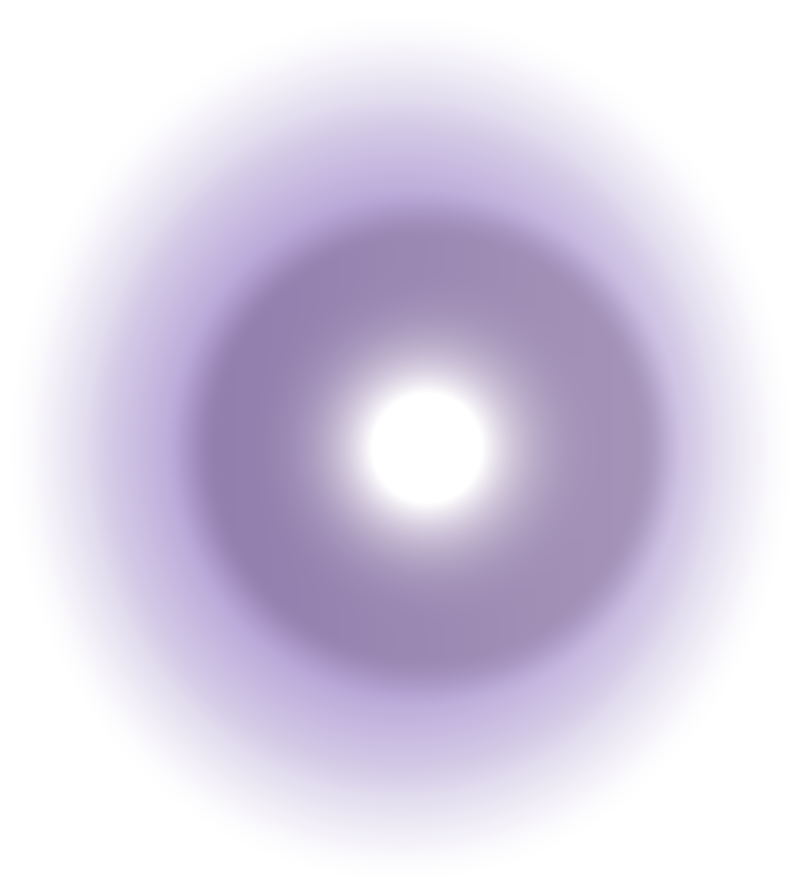
Give the GLSL for this background, as a Shadertoy shader.

```glsl
// A soft violet halo around a darker disk with a glowing white core.
// Distance to an ellipse shades the halo; distance to an offset centre
// shades the disk and its core. Lengths are in canvas heights.

const vec2 HALO_RADII = vec2(0.443, 0.491);
const float HALO_INNER = 0.55;           // fraction of the halo at full colour
const vec2 DISK_CENTER = vec2(0.029, 0.0);
const float DISK_RADIUS = 0.291;
const float DISK_SOFTNESS = 0.058;
const float CORE_RADIUS = 0.061;
const float GLOW_RADIUS = 0.210;
const float GLOW_FALLOFF = 2.6;

const vec3 WHITE = vec3(1.0);
const vec3 HALO_COLOR = vec3(0.72, 0.65, 0.845);
const vec3 HALO_PALE = vec3(0.87, 0.845, 0.925);
const vec3 DISK_LEFT = vec3(0.575, 0.495, 0.68);
const vec3 DISK_RIGHT = vec3(0.645, 0.575, 0.72);

// Violet near the disk, pale lavender midway, white at the rim
vec3 haloColor(vec2 p) {
    float t = clamp((length(p / HALO_RADII) - HALO_INNER) / (1.0 - HALO_INNER), 0.0, 1.0);
    vec3 inner = mix(HALO_COLOR, HALO_PALE, min(t / 0.55, 1.0));
    return mix(inner, WHITE, smoothstep(0.4, 1.0, t));
}

void mainImage(out vec4 fragColor, in vec2 fragCoord) {
    vec2 p = (fragCoord - 0.5 * iResolution.xy) / iResolution.y;
    vec2 q = p - DISK_CENTER;
    float r = length(q);

    vec3 color = haloColor(p);

    // Disk, lighter towards the right
    float side = smoothstep(-DISK_RADIUS, DISK_RADIUS, q.x);
    float disk = 1.0 - smoothstep(DISK_RADIUS - DISK_SOFTNESS, DISK_RADIUS, r);
    color = mix(color, mix(DISK_LEFT, DISK_RIGHT, side), disk);

    // White core and its fading glow
    float fade = clamp((GLOW_RADIUS - r) / (GLOW_RADIUS - CORE_RADIUS), 0.0, 1.0);
    color = mix(color, WHITE, pow(fade, GLOW_FALLOFF));

    fragColor = vec4(color, 1.0);
}
```
